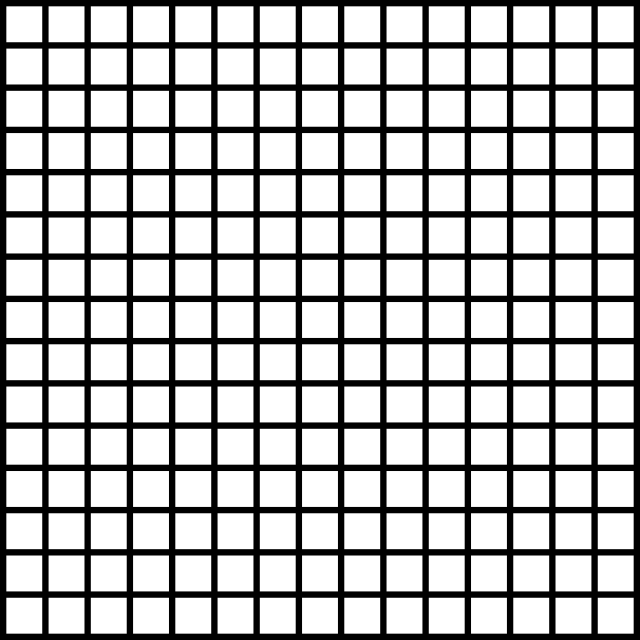
A WebGL 2 fragment shader for this pattern:

```glsl
#version 300 es
precision highp float;
// Draws a 15 by 15 grid of white square cells parted by black lines.
// Each axis is folded into one repeating period, and the pixel coverage of
// the cell along x and along y is multiplied to fill the square.

uniform vec2 u_resolution;
out vec4 fragColor;

const float CELLS = 15.0;
const float LINE_RATIO = 0.15;                      // line width per period
const float PERIOD = 1.0 / (CELLS + LINE_RATIO);    // a closing line fits at the far edge
const float LINE_WIDTH = LINE_RATIO * PERIOD;
const vec3 LINE_COLOR = vec3(0.0);
const vec3 CELL_COLOR = vec3(1.0);

// Distance inside a cell along each axis: positive in cells, negative in lines.
vec2 cellDepth(vec2 p, float period, float lineWidth) {
  vec2 fromLineCenter = abs(mod(p - 0.5 * lineWidth + 0.5 * period, period) - 0.5 * period);
  return fromLineCenter - 0.5 * lineWidth;
}

// Share of a pixel lying inside an edge, one value per axis.
vec2 edgeCoverage(vec2 depth, vec2 pixel) {
  return clamp(depth / pixel + 0.5, 0.0, 1.0);
}

void main() {
  vec2 pixel = 1.0 / u_resolution;
  vec2 uv = gl_FragCoord.xy * pixel;

  vec2 coverage = edgeCoverage(cellDepth(uv, PERIOD, LINE_WIDTH), pixel);
  vec3 color = mix(LINE_COLOR, CELL_COLOR, coverage.x * coverage.y);

  fragColor = vec4(color, 1.0);
}
```
